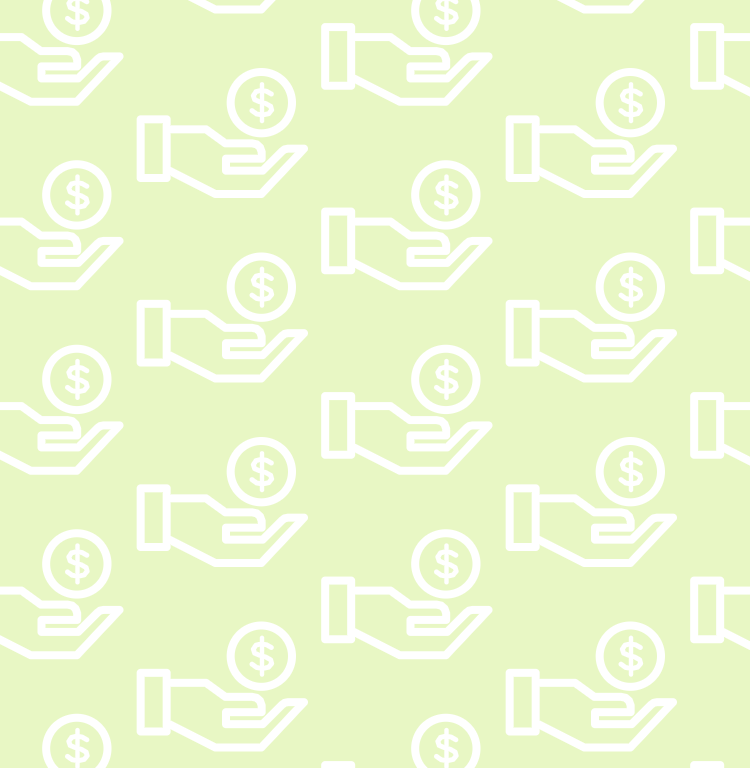
Reproduce this pattern procedurally as a Shadertoy shader.

```glsl
// Staggered white line icons of an open hand holding a coin, on pale lime.

const vec3 BACKGROUND = vec3(0.91, 0.97, 0.77);
const vec3 INK = vec3(1.0);

// Lengths are in icon units, measured from the coin centre with y upward.
const float CANVAS_HEIGHT = 1152.0;
const float CELL = 276.75;                    // column step and row step
const float COLUMN_SHIFT = 0.5;               // vertical stagger, in cells
const vec2 FIRST_COIN = vec2(392.0, 998.0);
const vec2 ICON_CENTER = vec2(-58.0, -45.0);  // middle of the icon's bounds

const float STROKE = 6.0;                     // half width of the outlines
const float COIN_RADIUS = 46.0;
const float SIGN_STROKE = 3.7;
const float BAR_STROKE = 3.3;
const float BAR_HALF_HEIGHT = 27.5;
const vec2 SIGN_CENTER = vec2(1.0, 0.0);
const vec2 CUFF_CENTER = vec2(-161.5, -69.0);
const vec2 CUFF_HALF_SIZE = vec2(19.5, 44.0);

// Hand outline: wrist, thumb, palm, fingertips, underside.
const vec2 HAND[19] = vec2[19](
    vec2(-142, -40), vec2(-83, -40), vec2(-54, -61), vec2(-14, -61),
    vec2(-7, -62.5), vec2(-2, -67), vec2(0.5, -74), vec2(0.5, -84),
    vec2(-53, -84), vec2(-53, -102), vec2(2, -102), vec2(31, -73),
    vec2(35, -70), vec2(40, -69), vec2(64, -69), vec2(0, -137),
    vec2(-69, -137), vec2(-138, -102), vec2(-142, -100));

// Double curve of the coin sign, from upper right to lower left.
const vec2 CURVE[14] = vec2[14](
    vec2(14, 13), vec2(7, 17), vec2(-1, 18.5), vec2(-9, 16.5),
    vec2(-13, 10.5), vec2(-11, 4.5), vec2(-4, 1.5), vec2(6, -1.5),
    vec2(13, -5.5), vec2(14.5, -11), vec2(10, -16.5), vec2(1, -18.5),
    vec2(-8, -17), vec2(-15, -12));

float segmentDistance(vec2 p, vec2 a, vec2 b) {
    vec2 ap = p - a, ab = b - a;
    return length(ap - ab * clamp(dot(ap, ab) / dot(ab, ab), 0.0, 1.0));
}

float boxDistance(vec2 p, vec2 halfSize) {
    vec2 d = abs(p) - halfSize;
    return length(max(d, 0.0)) + min(max(d.x, d.y), 0.0);
}

float coinDistance(vec2 p) {
    float rim = abs(length(p) - COIN_RADIUS) - STROKE;
    vec2 s = p - SIGN_CENTER;
    vec2 barEnd = vec2(0.0, BAR_HALF_HEIGHT);
    float bar = segmentDistance(s, -barEnd, barEnd) - BAR_STROKE;
    float curve = 1e4;
    for (int i = 1; i < CURVE.length(); i++) {
        curve = min(curve, segmentDistance(s, CURVE[i - 1], CURVE[i]));
    }
    return min(rim, min(bar, curve - SIGN_STROKE));
}

float handDistance(vec2 p) {
    float outline = abs(boxDistance(p - CUFF_CENTER, CUFF_HALF_SIZE));
    for (int i = 1; i < HAND.length(); i++) {
        outline = min(outline, segmentDistance(p, HAND[i - 1], HAND[i]));
    }
    return outline - STROKE;
}

// Folds the canvas into one icon cell; odd columns sit half a cell off.
vec2 staggeredCell(vec2 p) {
    vec2 q = (p - FIRST_COIN - ICON_CENTER) / CELL;
    q.y += COLUMN_SHIFT * floor(q.x + 0.5);
    return (fract(q + 0.5) - 0.5) * CELL + ICON_CENTER;
}

void mainImage(out vec4 fragColor, in vec2 fragCoord) {
    float pixel = CANVAS_HEIGHT / iResolution.y;
    vec2 p = staggeredCell(fragCoord * pixel);

    float d = min(coinDistance(p), handDistance(p));
    float coverage = clamp(0.5 - d / pixel, 0.0, 1.0);
    fragColor = vec4(mix(BACKGROUND, INK, coverage), 1.0);
}
```
